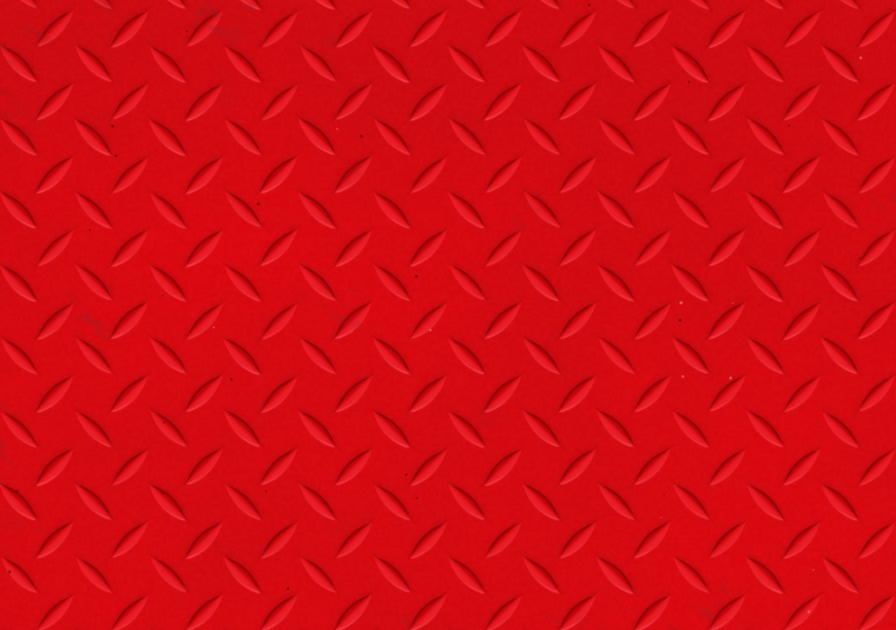
Give the GLSL for this texture, as a WebGL 2 fragment shader.

```glsl
#version 300 es
precision highp float;
uniform vec2 u_resolution;
out vec4 fragColor;

float hash(vec2 p) {
  vec3 q = fract(vec3(p.xyx) * vec3(0.1031, 0.1030, 0.0973));
  q += dot(q, q.yzx + 33.33);
  return fract((q.x + q.y) * q.z);
}

float noise(vec2 p) {
  vec2 i = floor(p), f = fract(p);
  f = f * f * (3.0 - 2.0 * f);
  return mix(mix(hash(i), hash(i + vec2(1, 0)), f.x),
             mix(hash(i + vec2(0, 1)), hash(i + vec2(1, 1)), f.x), f.y);
}

float fbm(vec2 p) {
  float sum = 0.0, gain = 0.5;
  for (int i = 0; i < 4; i++) {
    sum += gain * noise(p);
    p = mat2(1.6, 1.2, -1.2, 1.6) * p + 7.3;
    gain *= 0.5;
  }
  return sum;
}

// Pointed lens: two overlapping discs, tips on the x axis
float lens(vec2 p, float halfLength, float halfWidth) {
  float radius = (halfLength * halfLength + halfWidth * halfWidth) / (2.0 * halfWidth);
  return length(vec2(p.x, abs(p.y) + radius - halfWidth)) - radius;
}

// Flat paint with broad uneven tone and faint streaks
vec3 paint(vec2 uv, vec2 p) {
  float tone = 0.52 + 1.1 * (fbm(p * 0.4 + 3.0) - 0.47) - 0.55 * smoothstep(0.6, 1.0, uv.y);
  tone += 0.35 * (fbm(p * vec2(2.0, 5.0)) - 0.47);
  vec3 col = mix(vec3(0.81, 0.04, 0.07), vec3(0.875, 0.035, 0.065), clamp(tone, 0.0, 1.0));
  return col + 0.018 * (noise(p * 28.0) - 0.5);
}

// Raised bar, lit from below: dark upper face, pale lower face
vec3 addBar(vec3 col, vec2 p, float slant, float px) {
  vec2 id = floor(p);
  vec2 d = fract(p) - 0.5;
  float vary = hash(id + 17.0 * slant + 40.0);
  d += 0.02 * (vec2(vary, hash(id + 71.0)) - 0.5);
  vec2 q = vec2(d.x + slant * d.y, d.y - slant * d.x) * 0.7071;
  float dist = lens(q, 0.335 + 0.02 * vary, 0.086 + 0.01 * vary);
  float inside = 1.0 - smoothstep(-px, px, dist);
  float upper = smoothstep(-0.01, 0.02, q.y);

  // Soft shade on the plate around the bar
  col *= 1.0 - 0.13 * upper * exp(-max(dist, 0.0) / 0.03);
  // Two faces, the dark one deepest near its rim
  vec3 dark = mix(vec3(0.75, 0.02, 0.04), vec3(0.58, 0.005, 0.02),
                  smoothstep(-0.055, -0.008, dist));
  vec3 pale = mix(vec3(0.87, 0.06, 0.09), vec3(0.92, 0.12, 0.16),
                  smoothstep(0.03, -0.05, q.y));
  float face = smoothstep(-0.005, 0.045, q.y + 0.012 * (vary - 0.5));
  col = mix(col, mix(pale, dark, face), inside * 0.92);
  // Glint on the lower rim, strongest toward the lower tip
  float rim = exp(-pow(dist / (0.011 + px * 0.4), 2.0)) * smoothstep(0.015, -0.015, q.y);
  float tip = smoothstep(0.25, -0.33, q.x * slant) * smoothstep(0.37, 0.3, abs(q.x));
  return mix(col, vec3(0.95, 0.25, 0.30), rim * tip * (0.45 + 0.4 * vary));
}

void main() {
  vec2 uv = gl_FragCoord.xy / u_resolution;
  vec2 p = uv * vec2(12.0, 8.63);
  float px = 8.63 / u_resolution.y;
  vec3 col = paint(uv, p);

  // Two interleaved grids of opposite slant
  for (int i = 0; i < 2; i++) {
    float slant = i == 0 ? 1.0 : -1.0;
    vec2 centre = i == 0 ? vec2(0.74, 0.232) : vec2(0.25, 0.754);
    col = addBar(col, p - centre + 0.5, slant, px);
  }

  // Dull scuffs in a few worn areas
  float worn = smoothstep(0.56, 0.78, fbm(p * 0.7 + 11.0));
  float streak = smoothstep(0.5, 0.75, fbm(p * mat2(3.0, -2.0, 5.0, 8.0)));
  col = mix(col, vec3(0.55, 0.13, 0.16), 0.4 * worn * streak);

  // Sparse dark and pale specks
  vec2 cell = floor(p * 3.0);
  float pick = hash(cell + 5.0);
  vec2 spot = 0.25 + 0.5 * vec2(hash(cell + 23.0), hash(cell + 59.0));
  float speck = length(fract(p * 3.0) - spot) - 0.07 * hash(cell + 91.0);
  float mask = (1.0 - smoothstep(-3.0 * px, 3.0 * px, speck)) * step(0.95, pick);
  col = mix(col, pick > 0.985 ? vec3(0.95, 0.5, 0.5) : vec3(0.35, 0.02, 0.04), 0.6 * mask);

  fragColor = vec4(clamp(col, 0.0, 1.0), 1.0);
}
```
